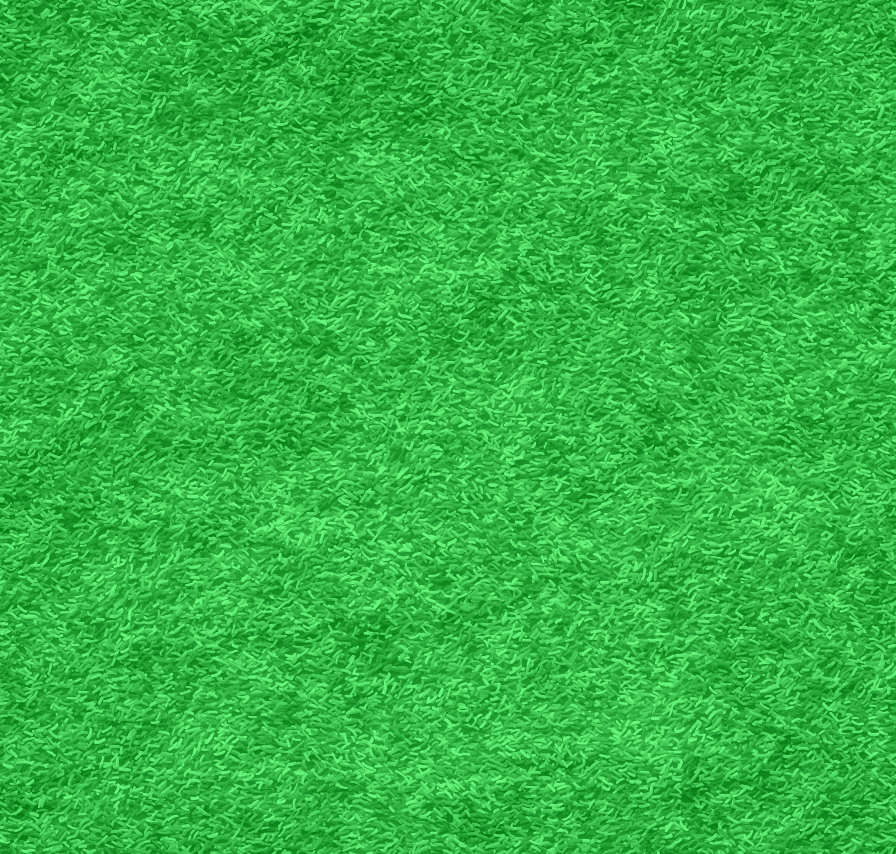
This texture is drawn by a WebGL 1 fragment shader. Its source:

```glsl
precision highp float;
uniform vec2 u_resolution;

float hash(vec2 p) {
  vec3 q = fract(vec3(p.xyx) * 0.1031);
  q += dot(q, q.yzx + 33.33);
  return fract((q.x + q.y) * q.z);
}

float noise(vec2 p) {
  vec2 i = floor(p), f = fract(p);
  f = f * f * (3.0 - 2.0 * f);
  return mix(mix(hash(i), hash(i + vec2(1.0, 0.0)), f.x),
             mix(hash(i + vec2(0.0, 1.0)), hash(i + vec2(1.0)), f.x), f.y);
}

// Distance to a short horizontal fibre, slightly bent
float fibreDistance(vec2 q, float halfLength, float bend) {
  q.y += bend * q.x * q.x;
  return length(vec2(max(abs(q.x) - halfLength, 0.0), q.y));
}

// Lays one sheet of fibres, with their shadows, over the given tone
float layFibres(float tone, vec2 p, float seed, float soft) {
  vec2 cell = floor(p);
  for (int y = 1; y >= -1; y--) {
    for (int x = -1; x <= 1; x++) {
      vec2 id = cell + vec2(float(x), float(y));
      vec2 key = id + seed;
      vec2 jitter = vec2(hash(key + 11.3), hash(key + 47.9)) - 0.5;
      vec2 offset = p - id - 0.5 - 0.85 * jitter;

      float lean = 0.15 + 1.3 * (noise(key * 0.13) - 0.5)
                 + 1.7 * (hash(key + 71.7) - 0.5);
      float c = cos(lean), s = sin(lean);
      mat2 turn = mat2(c, -s, s, c);
      vec2 q = turn * offset;
      vec2 shadowQ = turn * (offset + vec2(-0.06, 0.24));

      float halfLength = mix(0.3, 0.65, hash(key + 5.1));
      float width = mix(0.12, 0.21, hash(key + 29.4));
      float bend = 0.8 * (hash(key + 83.2) - 0.5);
      float shadow = 1.0 - smoothstep(width - soft, width + soft,
                     fibreDistance(shadowQ, halfLength, bend));
      float cover = 1.0 - smoothstep(width - soft, width + soft,
                    fibreDistance(q, halfLength, bend));

      float sheen = 0.72 + 0.9 * (hash(key + 97.6) - 0.5)
                  + 0.13 * clamp(q.y / width, -1.0, 1.0);
      tone *= 1.0 - 0.38 * shadow;
      tone = mix(tone, sheen, cover);
    }
  }
  return tone;
}

void main() {
  vec2 uv = gl_FragCoord.xy / u_resolution;
  vec2 p = gl_FragCoord.xy / u_resolution.y;
  float soft = clamp(62.0 / u_resolution.y, 0.02, 0.25);

  // Pile of overlapping fibres
  float tone = 0.15;
  for (int i = 0; i < 3; i++) {
    float k = float(i);
    vec2 sheet = p * (94.0 + 7.0 * k) + vec2(0.37, 0.61) * k;
    tone = layFibres(tone, sheet, 137.0 * k + 19.0, soft);
  }

  // Tufts, faint horizontal bands and a brighter middle
  vec2 slanted = p + vec2(0.0, -0.15 * p.x);
  tone += 0.34 * (noise(slanted * vec2(38.0, 66.0)) - 0.5);
  tone += 0.18 * (noise(slanted * vec2(9.0, 20.0) + 31.0) - 0.5);
  tone += 0.12 * (noise(p * vec2(2.5, 7.0) + 57.0) - 0.5);
  tone += 0.09 - 0.3 * dot(uv - 0.5, uv - 0.5);

  vec3 deepGreen = vec3(0.05, 0.52, 0.11);
  vec3 lightGreen = vec3(0.33, 0.87, 0.41);
  vec3 color = mix(deepGreen, lightGreen, clamp(tone, -0.25, 1.25));
  gl_FragColor = vec4(clamp(color, 0.0, 1.0), 1.0);
}
```
